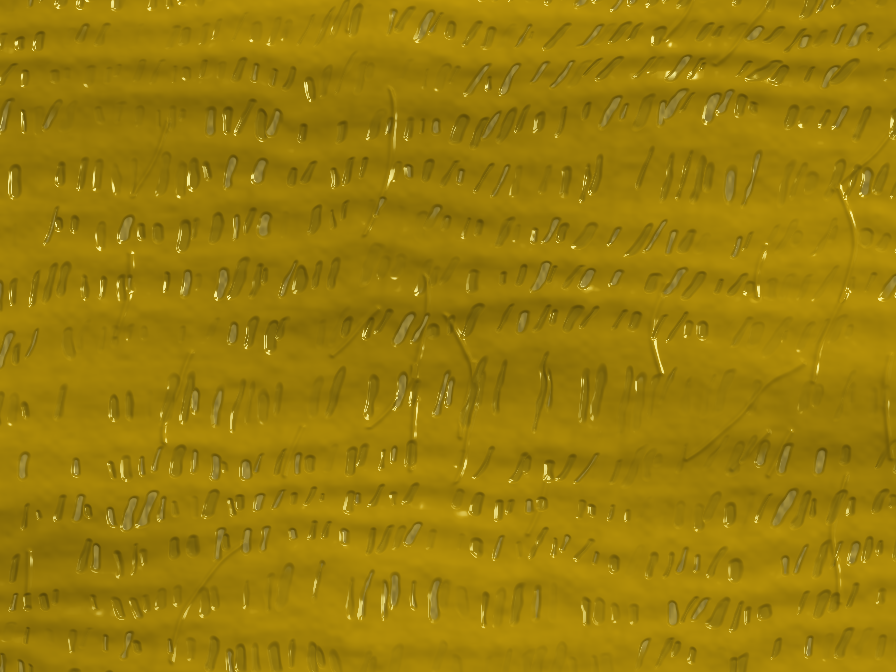
A Shadertoy shader for this texture:

```glsl
// Glossy yellow paint brushed thickly over a loose woven gauze.

float hash(vec2 p) {
    vec3 q = fract(vec3(p.xyx) * 0.1031);
    q += dot(q, q.yzx + 33.33);
    return fract((q.x + q.y) * q.z);
}

float noise(vec2 p) {
    vec2 i = floor(p), f = fract(p);
    f = f * f * (3.0 - 2.0 * f);
    return mix(mix(hash(i), hash(i + vec2(1, 0)), f.x),
               mix(hash(i + vec2(0, 1)), hash(i + vec2(1, 1)), f.x), f.y);
}

// Hollows between the threads: x = depth, y = share of bare pale weave.
vec2 hollows(vec2 p, float row) {
    const float pitch = 0.025;
    float rowId = floor(row);
    float x = (p.x + 0.009 * (noise(p * 26.0 + 9.0) - 0.5)) / pitch
            + 7.0 * hash(vec2(rowId + 50.0, 91.0));
    float slant = 0.42 * smoothstep(0.4, 1.3, p.x * 0.5 + p.y * 0.6 + 0.5 * noise(p * 4.0));
    float covered = smoothstep(0.2, 0.5, noise(p * vec2(5.0, 8.0) + 40.0));
    vec2 result = vec2(0.0);
    for (int k = -1; k <= 1; k++) {
        vec2 cell = vec2(floor(x) + float(k) + 20.0, rowId + 50.0);
        float shift = hash(cell + 11.0), size = hash(cell + 37.0), kind = hash(cell + 73.0);
        vec2 d = vec2((x - cell.x + 19.5 - 0.7 * (shift - 0.5)) * pitch,
                      (fract(row) - 0.5) * 0.076);
        d.x -= (slant + 0.5 * (size - 0.5)) * d.y;
        d.y -= clamp(d.y, -0.004 - 0.02 * shift, 0.002 + 0.021 * size);
        float dist = length(d) - mix(0.002, 0.0075, hash(cell + 5.0));
        dist += 0.004 * (noise(p * vec2(90.0, 60.0)) - 0.5);
        float depth = (1.0 - smoothstep(-0.0035, 0.0035, dist)) * smoothstep(0.1, 0.4, kind);
        result = max(result, vec2(depth, depth * step(0.74, kind)) * mix(0.3, 1.0, covered));
    }
    return result;
}

// Long curved drags of paint, mostly leaning to the right.
float strands(vec2 p) {
    float sum = 0.0;
    for (int i = 0; i < 26; i++) {
        vec2 seed = vec2(float(i) * 3.7 + 2.0, 19.0);
        vec2 center = vec2(1.35 * hash(seed), 0.1 + 0.9 * hash(seed + 8.0));
        float angle = mix(0.7, 1.65, hash(seed + 23.0));
        float halfLength = mix(0.03, 0.13, hash(seed + 31.0));
        vec2 along = vec2(cos(angle), sin(angle));
        vec2 d = p - center;
        float t = dot(d, along);
        float side = dot(d, vec2(-along.y, along.x));
        side += 5.0 * (hash(seed + 47.0) - 0.5) * t * t + 0.018 * (noise(p * 14.0) - 0.5);
        float beyond = max(abs(t) - halfLength, 0.0);
        sum += exp(-(side * side + beyond * beyond) / 0.00002);
    }
    return min(sum, 1.2);
}

// Warped coordinate that counts the uneven horizontal thread rows.
float threadRow(vec2 p) {
    return p.y * 13.0 + 0.9 * (noise(p * vec2(2.0, 6.0)) - 0.5)
         + 0.45 * (noise(p * vec2(11.0, 6.0)) - 0.5);
}

float height(vec2 p) {
    float row = threadRow(p);
    float h = 0.003 * cos(6.2832 * row) * mix(0.2, 1.4, noise(p * vec2(6.0, 9.0) + 7.0));
    h -= 0.005 * hollows(p, row).x;
    h += 0.0036 * strands(p);
    h += 0.0045 * noise(vec2(p.x * 52.0 - p.y * 14.0, p.y * 17.0));
    h += 0.0036 * noise(p * vec2(32.0, 50.0));
    h += 0.0011 * noise(p * vec2(85.0, 95.0));
    return h + 0.007 * noise(p * vec2(4.0, 12.0) + 3.0);
}

float glint(vec3 normal, vec3 halfway, float low, float high) {
    return smoothstep(low, high, dot(normal, normalize(halfway)));
}

void mainImage(out vec4 fragColor, in vec2 fragCoord) {
    vec2 p = fragCoord / iResolution.y;
    float row = threadRow(p);
    vec2 hollow = hollows(p, row);

    // Surface normal from the height field
    vec2 e = vec2(0.0011, 0.0);
    vec2 slope = vec2(height(p + e.xy) - height(p - e.xy),
                      height(p + e.yx) - height(p - e.yx)) / (2.0 * e.x);
    vec3 normal = normalize(vec3(-slope, 1.0));

    // Paint body, with broad tone bands and brighter thread crests
    float light = 1.0 + 0.36 * (dot(normal, normalize(vec3(0.25, 0.6, 0.8))) - 0.74);
    light += 0.2 * (noise(p * vec2(1.6, 6.0) + 15.0) - 0.5) + 0.035 * cos(6.2832 * row);
    light += 0.05 * (p.y - 0.5);
    vec3 color = vec3(0.61, 0.487, 0.03) * light;

    // Thin paint in the hollows, sometimes showing the weave
    color = mix(color, vec3(0.49, 0.41, 0.06) * light, 0.5 * hollow.x);
    float weave = 0.75 + 0.35 * noise(p * vec2(220.0, 120.0));
    color = mix(color, vec3(0.66, 0.59, 0.31) * weave, 0.65 * smoothstep(0.6, 1.0, hollow.y));

    // Wet highlights, broken into short dashes
    float wet = smoothstep(0.36, 0.66, noise(p * vec2(26.0, 22.0) + 60.0));
    wet *= mix(0.55, 1.0, smoothstep(0.2, 0.9, p.y + 0.4 * noise(p * 3.0)));
    float sheen = max(glint(normal, vec3(0.3, 0.65, 1.0), 0.95, 1.0),
                      glint(normal, vec3(0.75, 0.1, 1.0), 0.96, 1.0));
    float spark = max(glint(normal, vec3(0.3, 0.65, 1.0), 0.974, 0.994),
                      glint(normal, vec3(0.75, 0.1, 1.0), 0.982, 0.996));
    color += vec3(0.17, 0.17, 0.12) * sheen * (0.15 + 0.85 * wet);
    color = mix(color, vec3(0.97, 0.94, 0.62), 0.95 * spark * wet);

    fragColor = vec4(clamp(color, 0.0, 1.0), 1.0);
}
```
